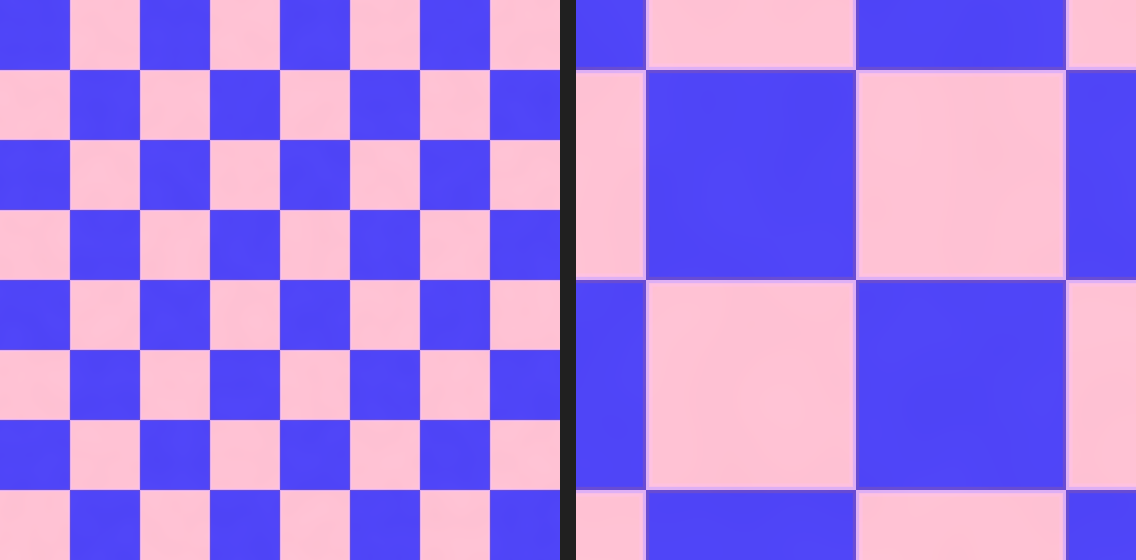
Left: the whole. Right: its middle third, enlarged.
Reproduce this pattern procedurally as a three.js fragment shader.

```glsl
varying vec2 vUv;

const float CELLS = 8.0;                  // squares across and down
const float FRINGE = 1.0 / 512.0;         // width of each fringe band
const float MOTTLE_SCALE = 20.0;
const float MOTTLE_AMOUNT = 0.01;

const vec3 BLUE = vec3(0.31, 0.27, 0.97);
const vec3 VIOLET = vec3(0.41, 0.30, 0.83);
const vec3 LILAC = vec3(0.87, 0.69, 0.96);
const vec3 ROSE = vec3(1.00, 0.76, 0.88);
const vec3 PINK = vec3(1.00, 0.76, 0.83);

vec2 hashGradient(vec2 cell) {
  float h = fract(sin(dot(cell, vec2(127.1, 311.7))) * 4375.85);
  float angle = 6.2832 * h;
  return vec2(cos(angle), sin(angle));
}

float gradientNoise(vec2 p) {
  vec2 i = floor(p);
  vec2 f = p - i;
  vec2 u = f * f * f * (f * (f * 6.0 - 15.0) + 10.0);
  float a = dot(hashGradient(i), f);
  float b = dot(hashGradient(i + vec2(1.0, 0.0)), f - vec2(1.0, 0.0));
  float c = dot(hashGradient(i + vec2(0.0, 1.0)), f - vec2(0.0, 1.0));
  float d = dot(hashGradient(i + vec2(1.0, 1.0)), f - vec2(1.0, 1.0));
  return mix(mix(a, b, u.x), mix(c, d, u.x), u.y);
}

// Signed distance to the nearest inner border: positive in pink squares
float checkerDistance(vec2 uv) {
  vec2 p = uv * CELLS;
  vec2 border = clamp(floor(p + 0.5), 1.0, CELLS - 1.0);
  vec2 gap = abs(p - border);
  vec2 cell = floor(p);
  float side = 1.0 - 2.0 * mod(cell.x + cell.y, 2.0);
  return side * min(gap.x, gap.y) / CELLS;
}

void main() {
  float d = checkerDistance(vUv);
  float blur = 0.5 * max(fwidth(vUv.x), fwidth(vUv.y));

  // Colour bands from blue, through the fringe, to pink
  vec3 color = mix(BLUE, VIOLET, smoothstep(-blur, blur, d + FRINGE));
  color = mix(color, LILAC, smoothstep(-blur, blur, d));
  color = mix(color, ROSE, smoothstep(-blur, blur, d - FRINGE));
  color = mix(color, PINK, smoothstep(-blur, blur, d - 2.0 * FRINGE));

  // Faint unevenness of tone
  color += MOTTLE_AMOUNT * gradientNoise(vUv * MOTTLE_SCALE);

  gl_FragColor = vec4(clamp(color, 0.0, 1.0), 1.0);
}
```
